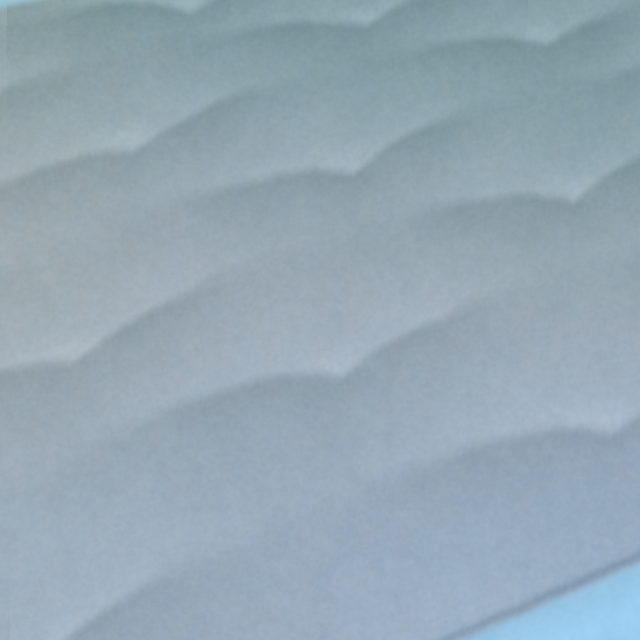
Reproduce this texture procedurally as a WebGL 1 fragment shader.

```glsl
precision highp float;
// Soft quilted fabric receding upwards, seen out of focus in cool light.
// Arched creases join a perspective lattice of tufts; each crease is lit
// above and shaded below. A seam cuts off a bright corner at lower right.

uniform vec2 u_resolution;

float hash(vec2 p) {
  vec3 q = fract(p.xyx * vec3(0.1031, 0.1030, 0.0973));
  q += dot(q, q.yzx + 33.33);
  return fract((q.x + q.y) * q.z);
}

float noise(vec2 p) {
  vec2 i = floor(p), f = fract(p);
  f = f * f * (3.0 - 2.0 * f);
  return mix(mix(hash(i), hash(i + vec2(1, 0)), f.x),
             mix(hash(i + vec2(0, 1)), hash(i + vec2(1, 1)), f.x), f.y);
}

// Noise around zero on a turned grid, so that no cells show.
float grain(vec2 p, float scale) {
  return noise(mat2(0.8, 0.6, -0.6, 0.8) * p * scale + scale) - 0.5;
}

// Tuft position: rows tighten with height, columns slope down to the right.
vec2 tuft(float row, float col) {
  float x = 0.534 + 0.02 * row + 0.417 * col * pow(0.82, row);
  float y = 0.414 + 0.362 * row - 0.046 * row * row + 0.136 * min(row, 0.0);
  y -= 0.058 * col * pow(0.68, row);
  y -= 0.035 * col * col * exp2(-2.0 * max(row, 0.0));
  return vec2(x, y);
}

// Signed tone of the arched crease running from tuft a up to tuft b.
float crease(vec2 p, vec2 a, vec2 b, float depth) {
  float t = (p.x - a.x) / (b.x - a.x);
  if (t < 0.0 || t >= 1.0) return 0.0;
  float u = 2.0 * t - 1.0;
  float arch = 0.077 * (b.x - a.x) * (1.0 - u * u * u * u);
  float d = p.y - mix(a.y, b.y, t) - arch;
  // The fold flattens out halfway, so its line blurs and nearly vanishes.
  float strength = mix(0.22, 1.0, smoothstep(0.05, 0.7, abs(u)));
  float blur = mix(0.055, 0.015, strength) * depth;
  float lit = 0.038 * exp(-max(d, 0.0) / (0.085 * depth));
  float dark = 0.060 * exp(min(d, 0.0) / (0.095 * depth));
  return strength * mix(-dark, lit, smoothstep(-blur, blur, d));
}

void main() {
  vec2 uv = gl_FragCoord.xy / u_resolution;
  float depth = mix(1.0, 0.65, uv.y);
  vec2 wobble = vec2(grain(uv, 8.0), grain(uv + 3.0, 10.0));
  vec2 p = uv + 0.018 * depth * wobble + 0.004 * grain(uv, 45.0);

  // Cloth colour: teal far away, grey in the middle, blue near the viewer.
  vec3 teal = vec3(0.525, 0.628, 0.660);
  vec3 grey = vec3(0.615, 0.672, 0.716);
  vec3 blue = vec3(0.602, 0.683, 0.772);
  float far = smoothstep(0.5, 1.08, uv.y + 0.2 * (uv.x - 0.5));
  vec3 color = mix(grey, teal, far);
  float near = (1.0 - smoothstep(0.05, 0.62, uv.y)) * mix(0.25, 1.0, uv.x);
  color = mix(color, blue, near);
  float left = 1.0 - smoothstep(0.0, 0.4, uv.x);
  color += vec3(0.010, 0.004, -0.016) * left * smoothstep(0.15, 0.6, uv.y);
  color += 0.010 * left * (1.0 - smoothstep(0.1, 0.5, uv.y));

  // Creases and the pale puckers above their tufts.
  float tone = 0.0, pucker = 0.0;
  for (int i = -1; i <= 2; i++) {
    for (int j = -3; j <= 2; j++) {
      float row = float(i), col = float(j);
      vec2 a = tuft(row, col);
      tone += crease(p, a, tuft(row + 1.0, col + 2.0), depth);
      vec2 q = (p - a - vec2(-0.005, 0.022) * depth) / (vec2(0.06, 0.035) * depth);
      pucker += exp(-dot(q, q)) * smoothstep(-0.8, 0.2, q.y);
    }
  }
  float wrinkle = noise(vec2(uv.x + uv.y, uv.y - uv.x) * vec2(28.0, 60.0));
  tone += 0.030 * pucker * (0.5 + wrinkle);
  color += tone * vec3(1.0, 0.95, 1.0);

  // Mottling, woven grain and faint streaks in the cloth.
  color += 0.010 * grain(uv, 24.0) + 0.012 * grain(uv, 75.0);
  color += 0.016 * grain(uv, 150.0) + 0.014 * grain(uv, 260.0);
  color += 0.006 * grain(uv * vec2(1.0, 0.3), 60.0);
  color += vec3(0.010, 0.0, -0.010) * grain(uv + 5.0, 55.0);

  // Seam with the bright sheet beyond it, and a sliver at the far corner.
  float edge = (uv.y - 0.438 * (uv.x - 0.703)) * 0.916
             + 0.02 * (uv.x - 0.7) * (1.0 - uv.x) + 0.003 * grain(uv, 30.0);
  float seam = edge - 0.003;
  color -= vec3(0.085, 0.070, 0.065) * exp(-seam * seam / 0.00006);
  vec3 sheet = mix(vec3(0.580, 0.755, 0.870), vec3(0.610, 0.805, 0.940),
                   smoothstep(0.0, 0.07, -edge));
  sheet += 0.025 * grain(uv, 30.0) + 0.015 * grain(uv, 150.0);
  color = mix(sheet, color, smoothstep(-0.016, -0.002, edge));
  float corner = smoothstep(-0.006, 0.010, uv.y - 0.986 - 0.2 * uv.x);
  color = mix(color, vec3(0.60, 0.76, 0.83), corner);

  gl_FragColor = vec4(color, 1.0);
}
```
